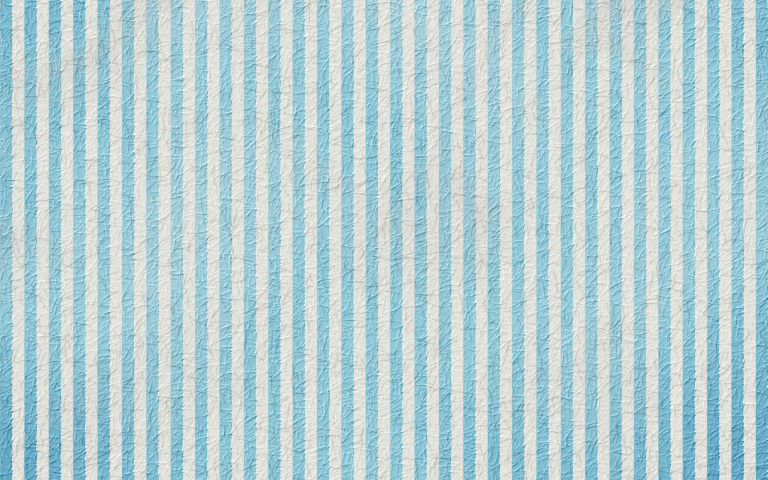
Write a WebGL 1 fragment shader that draws this pattern.

```glsl
precision highp float;
// Worn blue and off-white vertical stripes on embossed fibrous paper.
uniform vec2 u_resolution;

const float REPEATS = 31.5;         // starts and ends on a blue stripe
const float EDGE_WOBBLE = 0.016;
const vec3 PAPER = vec3(0.89, 0.89, 0.87);
const vec3 BLUE_PALE = vec3(0.70, 0.83, 0.86);
const vec3 BLUE_MID = vec3(0.56, 0.78, 0.84);
const vec3 BLUE_DEEP = vec3(0.36, 0.64, 0.76);
const vec3 SMUDGE = vec3(0.76, 0.76, 0.75);
const float FIBRE_CELLS = 42.0;     // cells across in the coarsest layer
const float FIBRE_GROWTH = 1.42;
const float FIBRE_WIDTH = 0.0012;
const float FIBRE_ANGLE = 0.85;
const float FIBRE_SPREAD = 2.5;
const float HAIR_DENSITY = 0.22;
const float RELIEF_STRENGTH = 0.050;
const float HAIR_STRENGTH = 0.055;
const vec2 LIGHT = vec2(-0.6, 0.8);

vec2 hash2(vec2 p) {
  vec2 q = vec2(dot(p, vec2(127.1, 311.7)), dot(p, vec2(269.5, 183.3)));
  return fract(sin(q) * 43758.55);
}

// Curved fibres, one per cell: x is lit relief, y is dark hair coverage.
vec2 fibreLayer(vec2 p, float cells, float seed) {
  vec2 grid = p * cells;
  vec2 home = floor(grid);
  float width = max(FIBRE_WIDTH, 0.65 / u_resolution.x) * cells;
  vec2 sum = vec2(0.0);
  for (int j = -1; j <= 1; j++) {
    for (int i = -1; i <= 1; i++) {
      vec2 cell = home + vec2(float(i), float(j));
      vec2 centre = hash2(cell + seed);
      vec2 shape = hash2(cell + seed + 17.3);
      float angle = FIBRE_ANGLE + (shape.x - 0.5) * FIBRE_SPREAD;
      vec2 dir = vec2(cos(angle), sin(angle));
      vec2 normal = vec2(-dir.y, dir.x);
      vec2 offset = grid - cell - centre;
      float along = dot(offset, dir);
      float across = dot(offset, normal) + (shape.y - 0.5) * 0.6 * along * along;
      float t = across / width;
      float body = exp(-t * t) * (1.0 - smoothstep(0.5, 0.95, abs(along)));
      sum.x += body * t * 2.3 * dot(normal, LIGHT);
      sum.y += body * step(1.0 - HAIR_DENSITY, fract(shape.y * 7.0 + centre.x));
    }
  }
  return sum;
}

// Distance to the nearest scattered point, for fine mottling.
float cellular(vec2 p) {
  vec2 home = floor(p);
  float nearest = 2.0;
  for (int j = -1; j <= 1; j++) {
    for (int i = -1; i <= 1; i++) {
      vec2 cell = home + vec2(float(i), float(j));
      nearest = min(nearest, length(cell + hash2(cell) - p));
    }
  }
  return nearest;
}

// Soft clouds from layered, warped sines, roughly -1 to 1.
float clouds(vec2 p) {
  float sum = 0.0;
  float amplitude = 0.55;
  for (int i = 0; i < 4; i++) {
    p += 0.6 * sin(p.yx * 1.3 + float(i) * 1.7);
    sum += amplitude * sin(p.x) * cos(p.y);
    p = mat2(1.2, 1.3, -1.3, 1.2) * p + 2.1;
    amplitude *= 0.55;
  }
  return sum;
}

void main() {
  vec2 p = gl_FragCoord.xy / u_resolution.x;
  vec2 uv = gl_FragCoord.xy / u_resolution;

  // Paper surface
  vec2 fibre = vec2(0.0);
  float cells = FIBRE_CELLS;
  for (int i = 0; i < 4; i++) {
    float layer = float(i);
    fibre += fibreLayer(p + layer * 0.137, cells, layer * 31.0);
    cells *= FIBRE_GROWTH;
  }
  float mottle = cellular(p * 190.0) - 0.5;

  // Stripe coverage with slightly rough edges
  float phase = p.x * REPEATS + fibre.x * EDGE_WOBBLE;
  float fromCentre = abs(fract(phase + 0.25) - 0.5);
  float aa = 0.65 * REPEATS / u_resolution.x;
  float blue = 1.0 - smoothstep(0.25 - aa, 0.25 + aa, fromCentre);

  // Ink is deeper at the sides and foot, faded in the upper middle
  float cloud = clouds(p * 8.0 + 0.7);
  float side = smoothstep(0.25, 0.52, abs(uv.x - 0.5));
  float foot = 1.0 - smoothstep(0.0, 0.42, uv.y);
  float depth = -0.22 + 0.34 * side + 0.42 * foot + 0.25 * side * foot;
  depth += 0.40 * cloud + 0.18 * mottle - 0.10 * fibre.x;
  vec3 ink = mix(BLUE_MID, BLUE_PALE, clamp(-depth * 1.3, 0.0, 1.0));
  ink = mix(ink, BLUE_DEEP, clamp(depth, 0.0, 1.0));
  vec3 color = mix(PAPER, ink, blue);

  // Grey smudges, mostly towards the top
  float smudge = smoothstep(0.05, 0.75, clouds(p * 11.0 + 5.3));
  color = mix(color, SMUDGE, smudge * (0.12 + 0.26 * smoothstep(0.3, 0.9, uv.y)));

  // Emboss, dark hairs and grain
  color += RELIEF_STRENGTH * clamp(fibre.x, -2.0, 2.0) * (0.75 + 0.4 * blue);
  color -= HAIR_STRENGTH * min(fibre.y, 1.5);
  color += 0.035 * mottle;
  gl_FragColor = vec4(clamp(color, 0.0, 1.0), 1.0);
}
```
